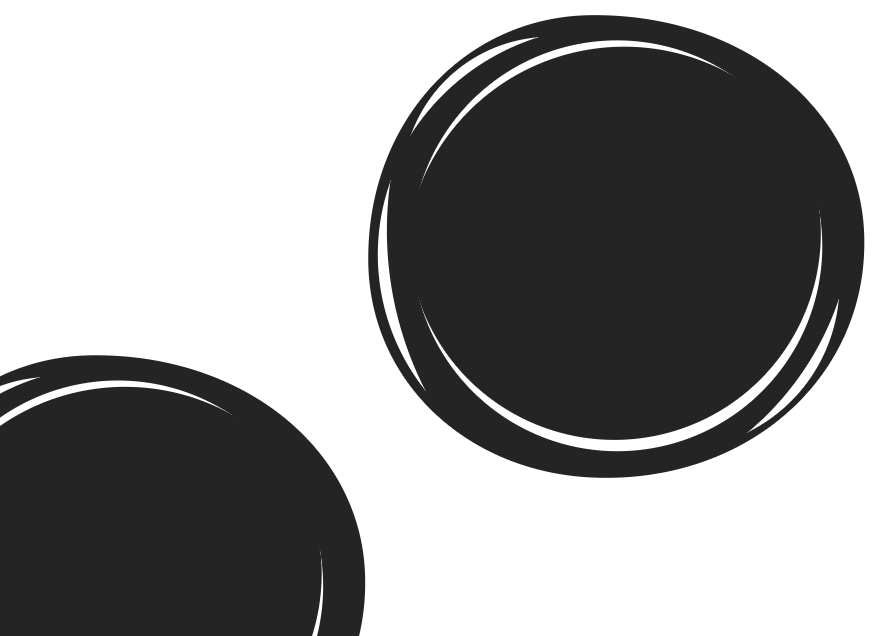
This background is drawn by a WebGL 1 fragment shader. Its source:

```glsl
precision highp float;
// Two dark hand-brushed discs with thin white crescent gaps on a white ground.

uniform vec2 u_resolution;

const vec3 PAPER = vec3(1.0);
const vec3 INK = vec3(0.14);

// Antialiased coverage of the region where dist is negative.
float coverage(float dist, float pixel) {
  return clamp(0.5 - dist / pixel, 0.0, 1.0);
}

// Radial distance to an uneven oval made of four superelliptic quarters.
float ovalDistance(vec2 p) {
  vec2 low = vec2(-39.0, -36.3);
  vec2 high = vec2(39.0, 36.45);
  vec2 center = vec2(p.y > 0.0 ? -3.48 : -1.65, p.x < -2.5 ? -1.83 : 0.73);
  vec2 v = p - center;
  vec2 radii = mix(center - low, high - center, step(0.0, v));
  vec2 powers = pow(abs(v) / radii + 1e-5, vec2(2.05));
  float level = pow(powers.x + powers.y, 1.0 / 2.05);
  return length(v) * (1.0 - 1.0 / max(level, 0.01));
}

// Circle through a and b whose arc rises by sagitta to the left of a-b.
float arcDistance(vec2 p, vec2 a, vec2 b, float sagitta) {
  vec2 chord = b - a;
  float halfChord = 0.5 * length(chord);
  float radius = (halfChord * halfChord + sagitta * sagitta) / (2.0 * sagitta);
  vec2 normal = normalize(vec2(-chord.y, chord.x));
  vec2 center = 0.5 * (a + b) + normal * (sagitta - radius);
  return length(p - center) - radius;
}

// Sliver between two arcs that share the tips a and b.
float crescentDistance(vec2 p, vec2 a, vec2 b, float outer, float inner) {
  return max(arcDistance(p, a, b, outer), -arcDistance(p, a, b, inner));
}

// Ink amount of one brushed disc centered on the origin.
float brushedDisc(vec2 p, float pixel) {
  // Long inner gaps
  float gaps = crescentDistance(p, vec2(-30.59, 10.26), vec2(17.4, 27.47), 12.45, 11.26);
  gaps = min(gaps, crescentDistance(p, vec2(32.05, 4.76), vec2(-30.59, -9.52), 29.67, 27.84));
  // Short gaps near the rim
  gaps = min(gaps, crescentDistance(p, vec2(-30.04, -22.53), vec2(-35.53, 10.26), 4.3, 2.56));
  gaps = min(gaps, crescentDistance(p, vec2(-32.23, 17.77), vec2(-12.27, 32.97), 3.66, 2.2));
  gaps = min(gaps, crescentDistance(p, vec2(34.98, -8.24), vec2(20.7, -29.12), 3.3, 1.75));
  return coverage(ovalDistance(p), pixel) * (1.0 - coverage(gaps, pixel));
}

void main() {
  // Units are hundredths of the canvas height.
  float pixel = 100.0 / u_resolution.y;
  vec2 p = gl_FragCoord.xy * pixel;
  vec2 firstCenter = vec2(96.9, 61.17);
  vec2 spacing = vec2(-78.48, -53.48);

  float ink = 0.0;
  for (int i = 0; i < 2; i++) {
    ink = max(ink, brushedDisc(p - firstCenter - spacing * float(i), pixel));
  }
  gl_FragColor = vec4(mix(PAPER, INK, ink), 1.0);
}
```
